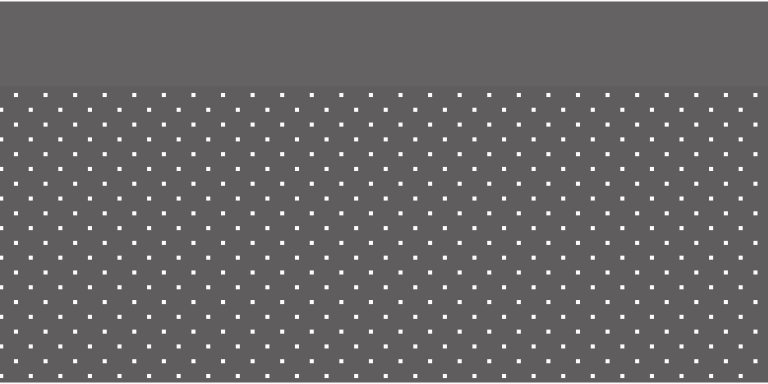
Write a Shadertoy shader that draws this pattern.

```glsl
const vec3 WHITE = vec3(0.99);
const vec3 BAND_GREY = vec3(0.392, 0.384, 0.384);
const vec3 FIELD_GREY = vec3(0.373, 0.365, 0.367);

// Lengths are fractions of the canvas height
const float PITCH = 0.07703;
const vec2 FIRST_DOT = vec2(0.0031, 0.0208);
const float DOT_HALF = 0.0053;
const float BAND_BOTTOM = 0.776;
const float RULE_WIDTH = 0.0039;

// Coverage of the region where distance is negative
float coverage(float distance, float pixel) {
    return clamp(0.5 - distance / pixel, 0.0, 1.0);
}

// Coverage of an axis-aligned square, filtered on each axis
float squareMask(vec2 p, float halfSide, float pixel) {
    vec2 d = abs(p) - halfSide;
    return coverage(d.x, pixel) * coverage(d.y, pixel);
}

// Offset from the nearest dot centre; odd rows shift by half a pitch
vec2 staggeredCell(vec2 p, float pitch) {
    float rowStep = 0.5 * pitch;
    float row = floor(p.y / rowStep + 0.5);
    float shift = mod(row, 2.0) * rowStep;
    float x = mod(p.x - shift + 0.5 * pitch, pitch) - 0.5 * pitch;
    return vec2(x, p.y - row * rowStep);
}

void mainImage(out vec4 fragColor, in vec2 fragCoord) {
    vec2 p = fragCoord / iResolution.y;
    float pixel = 1.0 / iResolution.y;

    // Plain band above the dotted field
    float field = coverage(p.y - BAND_BOTTOM, pixel);
    vec3 color = mix(BAND_GREY, FIELD_GREY, field);

    // Staggered square dots
    vec2 cell = staggeredCell(p - FIRST_DOT, PITCH);
    float dots = squareMask(cell, DOT_HALF, pixel) * field;
    color = mix(color, WHITE, dots);

    // Thin rules along the top and bottom edges
    float edgeDistance = min(p.y, 1.0 - p.y);
    color = mix(color, WHITE, coverage(edgeDistance - RULE_WIDTH, pixel));

    fragColor = vec4(color, 1.0);
}
```
